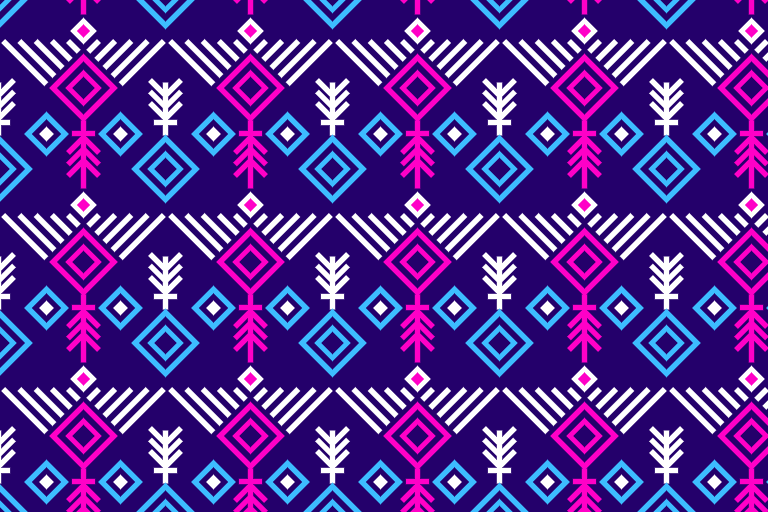
Reproduce this pattern procedurally as a Shadertoy shader.

```glsl
// Diamond with half-diagonal r
float diamond(vec2 p, float r) {
    return (abs(p.x) + abs(p.y) - r) * 0.7071;
}

float diamondRing(vec2 p, float outer, float inner) {
    return max(diamond(p, outer), -diamond(p, inner));
}

float doubleDiamond(vec2 p) {
    return min(diamondRing(p, 34.3, 26.6), diamondRing(p, 18.2, 11.2));
}

float box(vec2 p, vec2 halfSize) {
    vec2 d = abs(p) - halfSize;
    return max(d.x, d.y);
}

// Stem with a crossbar and three chevrons opening towards +y
float plume(vec2 p, float tip) {
    float x = abs(p.x);
    float apex = 11.5 * clamp(round((p.y - x) / 11.5), 0.0, 2.0);
    float arms = max(abs(p.y - x - apex) * 0.7071 - 2.7, (x + p.y - apex - 31.0) * 0.7071);
    float stem = box(p - vec2(0.0, 0.5 * (tip - 17.0)), vec2(2.7, 0.5 * (tip + 17.0)));
    float bar = box(p - vec2(0.0, -4.0), vec2(11.6, 2.7));
    return min(arms, min(stem, bar));
}

// Fan of five diagonal strokes, longer towards the outside
float rays(vec2 p) {
    float across = abs(p.x) + p.y;
    float along = abs(p.x) - p.y;
    float center = 25.5 + 16.2 * clamp(round((across - 25.5) / 16.2), 0.0, 4.0);
    float ends = max(-16.0 - along, along - center + 20.0) * 0.7071;
    return max(abs(across - center) * 0.7071 - 2.8, ends);
}

void paint(inout vec3 color, vec3 ink, float d, float pixel) {
    color = mix(color, ink, clamp(0.5 - d / pixel, 0.0, 1.0));
}

void mainImage(out vec4 fragColor, in vec2 fragCoord) {
    // The canvas is 768 units wide, y runs down from the top
    float pixel = 768.0 / iResolution.x;
    vec2 p = vec2(fragCoord.x, iResolution.y - fragCoord.y) * pixel;

    const vec3 white = vec3(1.0);
    const vec3 pink = vec3(1.0, 0.0, 0.78);
    const vec3 blue = vec3(0.24, 0.74, 1.0);
    vec3 color = vec3(0.14, 0.0, 0.42);

    // Two interleaved columns of motifs, each on a 167 x 174 cell
    vec2 a = vec2(mod(p.x, 167.0) - 83.5, mod(p.y - 17.0, 174.0) - 14.0);
    vec2 b = vec2(mod(p.x - 82.0, 167.0) - 83.5, mod(p.y - 31.0, 174.0));

    // Feather above a blue double diamond
    paint(color, white, plume(vec2(b.x, 87.5 - b.y), 36.0), pixel);
    paint(color, blue, doubleDiamond(b - vec2(0.0, 138.0)), pixel);

    // Rays and crowning diamond
    paint(color, white, rays(a), pixel);
    paint(color, white, diamond(a, 13.3), pixel);
    paint(color, pink, diamond(a, 6.7), pixel);

    // Pink double diamond on an arrow
    paint(color, pink, doubleDiamond(a - vec2(0.0, 57.0)), pixel);
    paint(color, pink, plume(a - vec2(0.0, 106.5), 51.0), pixel);

    // Small diamonds on both sides of the arrow
    vec2 side = vec2(abs(a.x) - 37.0, a.y - 103.0);
    paint(color, blue, diamondRing(side, 22.4, 14.8), pixel);
    paint(color, white, diamond(side, 7.4), pixel);

    fragColor = vec4(color, 1.0);
}
```
